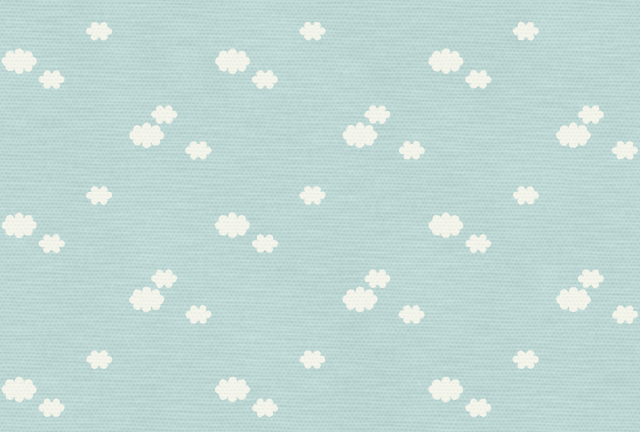
Give the GLSL for this pattern, as a WebGL 2 fragment shader.

```glsl
#version 300 es
precision highp float;
// Small cream clouds scattered in a repeat on pale aqua woven cloth.

uniform vec2 u_resolution;
out vec4 fragColor;

const float TAU = 6.2831853;

// Lengths are in design units: the canvas is UNITS_ACROSS wide.
const float UNITS_ACROSS = 768.0;
const vec2 TILE = vec2(256.0, 197.0);     // three repeats across
const vec2 THREAD = vec2(5.0, 4.4);       // weave spacing
const float THREAD_TILT = 0.018;
const float THREAD_WANDER = 2.2;
const float EDGE_WOBBLE = 0.9;

const vec3 AQUA_DARK = vec3(0.685, 0.788, 0.778);
const vec3 AQUA_LIGHT = vec3(0.785, 0.885, 0.876);
const vec3 CREAM = vec3(0.962, 0.962, 0.925);
const vec3 CREAM_SHADE = vec3(0.905, 0.925, 0.890);

// Cloud radii to the lobe centres (xy), lobe radius (z), lobe count (w).
const vec4 BIG_CLOUD = vec4(15.5, 9.8, 5.4, 8.0);
const vec4 SMALL_CLOUD = vec4(11.0, 7.6, 4.5, 6.0);

// Cloud centre in the tile (xy) and whether it is big (z).
const int CLOUD_COUNT = 6;
const vec3 CLOUDS[CLOUD_COUNT] = vec3[](
    vec3(23.0, 51.0, 1.0), vec3(62.0, 29.0, 0.0), vec3(119.0, 87.0, 0.0),
    vec3(176.0, 159.0, 1.0), vec3(197.0, 184.0, 0.0), vec3(238.0, 141.0, 0.0));

vec2 hashGradient(vec2 cell) {
    vec3 q = fract(cell.xyx * vec3(0.1031, 0.1030, 0.0973));
    q += dot(q, q.yzx + 33.33);
    float angle = TAU * fract((q.x + q.y) * q.z);
    return vec2(cos(angle), sin(angle));
}

float gradientNoise(vec2 p) {
    vec2 i = floor(p), f = fract(p);
    vec2 w = f * f * f * (f * (f * 6.0 - 15.0) + 10.0);
    float a = dot(hashGradient(i), f);
    float b = dot(hashGradient(i + vec2(1, 0)), f - vec2(1, 0));
    float c = dot(hashGradient(i + vec2(0, 1)), f - vec2(0, 1));
    float d = dot(hashGradient(i + vec2(1, 1)), f - vec2(1, 1));
    return mix(mix(a, b, w.x), mix(c, d, w.x), w.y);
}

// Ellipse ringed with round lobes.
float cloudDistance(vec2 p, vec4 shape) {
    float dist = (length(p / shape.xy) - 1.0) * shape.y;
    for (float k = 0.0; k < shape.w; k++) {
        float angle = TAU * k / shape.w;
        vec2 lobe = shape.xy * vec2(cos(angle), sin(angle));
        dist = min(dist, length(p - lobe) - shape.z);
    }
    return dist;
}

float cloudsDistance(vec2 p) {
    float dist = TILE.x;
    for (int i = 0; i < CLOUD_COUNT; i++) {
        vec2 offset = p - CLOUDS[i].xy;
        offset -= TILE * round(offset / TILE);   // nearest repeat
        vec4 shape = CLOUDS[i].z > 0.5 ? BIG_CLOUD : SMALL_CLOUD;
        dist = min(dist, cloudDistance(offset, shape));
    }
    return dist;
}

// Staggered stitches on slightly wandering rows, about -1 to 1.
float weave(vec2 p) {
    float wander = THREAD_WANDER * gradientNoise(p * vec2(0.012, 0.03));
    float row = (p.y + THREAD_TILT * p.x + wander) / THREAD.y;
    float column = p.x / THREAD.x + 0.5 * gradientNoise(p * 0.045 + 17.0);
    float rib = cos(TAU * row);
    float stitch = cos(TAU * column) * sin(0.5 * TAU * row);
    return 0.5 * rib + 0.5 * stitch;
}

void main() {
    float pixel = UNITS_ACROSS / u_resolution.x;
    vec2 p = gl_FragCoord.xy * pixel;

    // Cloth: weave, uneven threads and soft broad shading
    float threads = weave(p) * (1.0 - smoothstep(2.0, 4.0, pixel));
    float slubs = gradientNoise(p * vec2(0.025, 0.23) + 41.0);
    float grain = gradientNoise(p * vec2(0.16, 0.3) + 83.0);
    float broad = gradientNoise(p * 0.008 + 7.0);
    float tone = 0.55 + 0.38 * threads + 0.3 * slubs + 0.25 * grain + 0.15 * broad;
    vec3 color = mix(AQUA_DARK, AQUA_LIGHT, clamp(tone, -0.2, 1.2));

    // Clouds: printed on the threads, with slightly uneven edges
    float dist = cloudsDistance(p) + EDGE_WOBBLE * gradientNoise(p * 0.2 + 5.0);
    float soft = max(0.7 * pixel, 0.8);
    float cover = 1.0 - smoothstep(-soft, soft, dist);
    vec3 cream = mix(CREAM_SHADE, CREAM, clamp(0.75 + 0.55 * threads + 0.3 * grain, 0.0, 1.0));
    color = mix(color, cream, cover);

    fragColor = vec4(color, 1.0);
}
```
